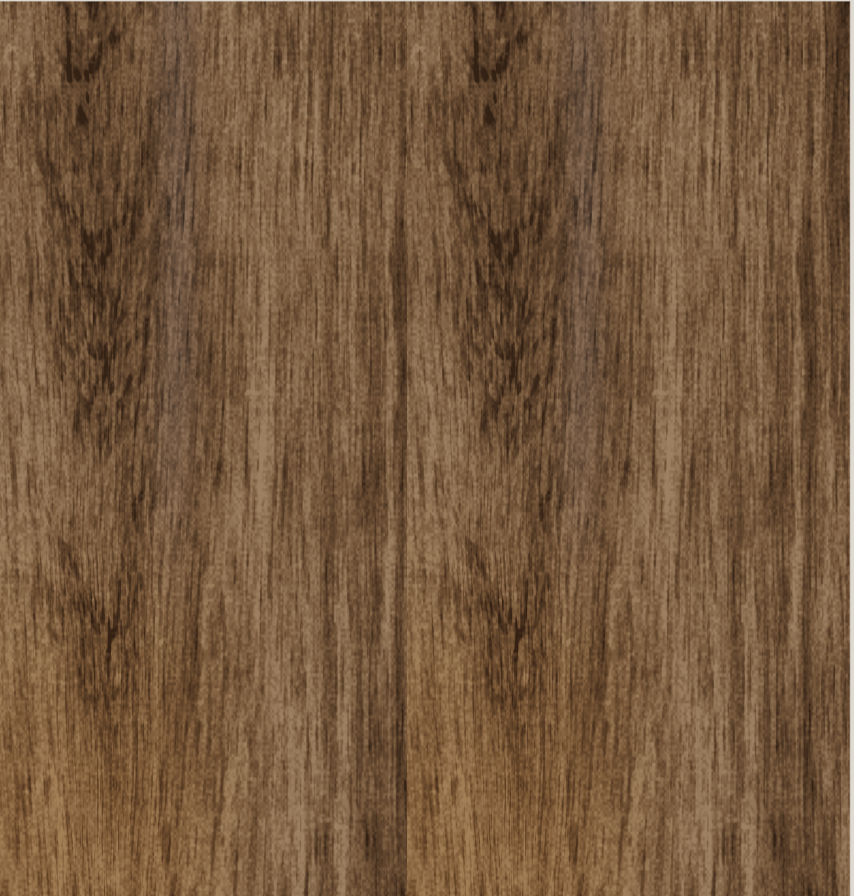
Give the GLSL for this texture, as a Shadertoy shader.

```glsl
// Brown wood veneer: one plank figure repeated twice across, once down.
// Each plank blends V-shaped growth rings, straight streaks and short pores
// into a single tone, which is then mapped onto a ramp of browns.

const float ASPECT = 0.953;        // canvas width over height
const float PERIOD = 0.4545;       // plank spacing, in canvas heights
const float RIGHT_EDGE = 0.9485;   // the wood ends here, pale margin beyond
const float TOP_EDGE = 0.9985;
const float RING_COUNT = 22.0;     // growth rings per canvas height
const float RING_SLOPE = 2.6;      // steepness of the V shapes
const float BASE_TONE = 0.66;
const float GRAIN = 0.34;          // strength of the finest fibres
const float SPECKLE = 0.26;        // strength of the surface roughness

const vec3 DARK_BROWN = vec3(0.20, 0.13, 0.08);
const vec3 MID_BROWN = vec3(0.45, 0.33, 0.22);
const vec3 LIGHT_BROWN = vec3(0.61, 0.50, 0.38);
const vec3 GREY_MAUVE = vec3(0.44, 0.35, 0.29);
const vec3 MARGIN = vec3(0.87, 0.85, 0.82);

// Straight streaks: centre, half width, tone change
const vec3 STREAKS[9] = vec3[9](
    vec3(0.025, 0.025, 0.05), vec3(0.172, 0.012, -0.09), vec3(0.235, 0.006, -0.10),
    vec3(0.290, 0.045, 0.08), vec3(0.366, 0.007, -0.12), vec3(0.388, 0.010, 0.07),
    vec3(0.410, 0.014, -0.10), vec3(0.449, 0.006, -0.18), vec3(0.487, 0.024, -0.18));

// Smoky patches: centre, half size
const vec4 PATCHES[6] = vec4[6](
    vec4(0.057, 0.315, 0.016, 0.040), vec4(0.135, 0.330, 0.022, 0.050),
    vec4(0.155, 0.520, 0.024, 0.080), vec4(0.095, 0.880, 0.040, 0.090),
    vec4(0.130, 0.140, 0.010, 0.040), vec4(0.400, 0.440, 0.012, 0.040));

float hash(vec2 p) {
    vec3 q = fract(vec3(p.xyx) * 0.1031);
    q += dot(q, q.yzx + 33.33);
    return fract((q.x + q.y) * q.z);
}

float noise(vec2 p) {
    vec2 i = floor(p), f = fract(p);
    f = f * f * (3.0 - 2.0 * f);
    return mix(mix(hash(i), hash(i + vec2(1, 0)), f.x),
               mix(hash(i + vec2(0, 1)), hash(i + vec2(1, 1)), f.x), f.y);
}

float fbm(vec2 p) {
    float sum = 0.0, amp = 0.5;
    for (int i = 0; i < 4; i++) {
        sum += amp * noise(p);
        p = p * 2.03 + 17.0;
        amp *= 0.5;
    }
    return sum / 0.9375;
}

float bump(float x, float halfWidth) {
    x /= halfWidth;
    return exp(-x * x);
}

vec3 plank(vec2 p) {
    float y = p.y;
    float sway = (fbm(vec2(p.x * 6.0, y * 5.0)) - 0.5) * 0.018;

    // Cathedral figure: fibres close in on its axis towards the bottom
    float d = p.x - mix(0.122, 0.100, y) + sway;
    float figure = bump(d, mix(0.022, 0.068, smoothstep(0.05, 0.5, y)))
                 * smoothstep(0.04, 0.30, y);
    float lean = bump(d, 0.11) * (1.0 - y);
    vec2 fibre = vec2(p.x + 0.9 * d * lean + sway * 0.35, y);

    // Broad streaks
    float tone = BASE_TONE + 0.10 * (0.5 - y);
    for (int i = 0; i < 9; i++) {
        vec3 s = STREAKS[i];
        float patchy = 0.5 + noise(vec2(float(i) * 9.0, y * 5.0));
        tone += s.z * patchy * bump(fibre.x - s.x, s.y);
    }
    float straight = smoothstep(0.14, 0.36, p.x);
    tone += (fbm(vec2(fibre.x * 60.0, y * 2.2)) - 0.5) * mix(0.25, 0.55, straight);
    tone += (fbm(p * vec2(9.0, 5.0) + 40.0) - 0.5) * 0.25;

    // Growth rings, broken up by small flakes leaning along their slope
    float v = y - RING_SLOPE * (sqrt(d * d + 0.0003) - 0.017);
    v += (fbm(p * vec2(26.0, 14.0) + 8.0) - 0.5) * 0.11;
    float ring = smoothstep(0.35, 0.75, noise(vec2(v * RING_COUNT, 3.0)));
    float flake = smoothstep(0.40, 0.80, noise(vec2(fibre.x * 230.0, y * 75.0 - abs(d) * 90.0)));
    tone -= figure * (0.03 + 0.13 * ring + flake * (0.12 + 0.26 * ring));

    // Smoky patches
    for (int i = 0; i < 6; i++) {
        vec2 q = (p - PATCHES[i].xy) / PATCHES[i].zw;
        tone -= 0.15 * exp(-dot(q, q)) * (0.4 + flake);
    }

    // Fine fibres, two layers of thin dark pores, surface speckle
    tone += (noise(vec2(fibre.x * 340.0, y * 16.0)) - 0.5) * GRAIN * mix(0.65, 1.0, straight);
    float longPore = noise(vec2(fibre.x * 300.0 + 5.0, y * 17.0));
    float shortPore = noise(vec2(fibre.x * 380.0 + 90.0, y * 48.0));
    tone -= 0.24 * smoothstep(0.62, 0.95, longPore) + 0.20 * smoothstep(0.60, 0.95, shortPore);
    tone += (noise(p * vec2(420.0, 300.0)) - 0.5) * SPECKLE;
    tone += 0.14 * smoothstep(0.70, 0.95, noise(p * vec2(190.0, 130.0) + 70.0))
          * smoothstep(0.42, 0.65, fbm(p * 7.0));

    // Tone to colour, with a mauve band above and a warmer foot
    tone = clamp(tone, 0.0, 1.0);
    vec3 col = mix(DARK_BROWN, MID_BROWN, min(tone / 0.6, 1.0));
    col = mix(col, LIGHT_BROWN, smoothstep(0.5, 1.0, tone));
    float mauve = bump(p.x - 0.195 + sway, 0.022) * smoothstep(0.25, 0.6, y);
    col = mix(col, GREY_MAUVE * (0.45 + tone), 0.6 * mauve);
    float warmth = (1.0 - smoothstep(0.05, 0.55, y)) * (1.0 - straight);
    return col * mix(vec3(1.0), vec3(1.05, 1.0, 0.89), warmth);
}

void mainImage(out vec4 fragColor, in vec2 fragCoord) {
    vec2 p = fragCoord / iResolution.xy * vec2(ASPECT, 1.0);
    float px = 1.0 / iResolution.y;

    // The second plank keeps going past one period, up to the margin
    float repeatIndex = clamp(floor(p.x / PERIOD), 0.0, 1.0);
    vec3 col = plank(vec2(p.x - PERIOD * repeatIndex, p.y));

    // Pale margin at the right and top
    float outside = max(p.x - RIGHT_EDGE, p.y - TOP_EDGE);
    col = mix(col, MARGIN, smoothstep(-px, px, outside));
    fragColor = vec4(col, 1.0);
}
```
